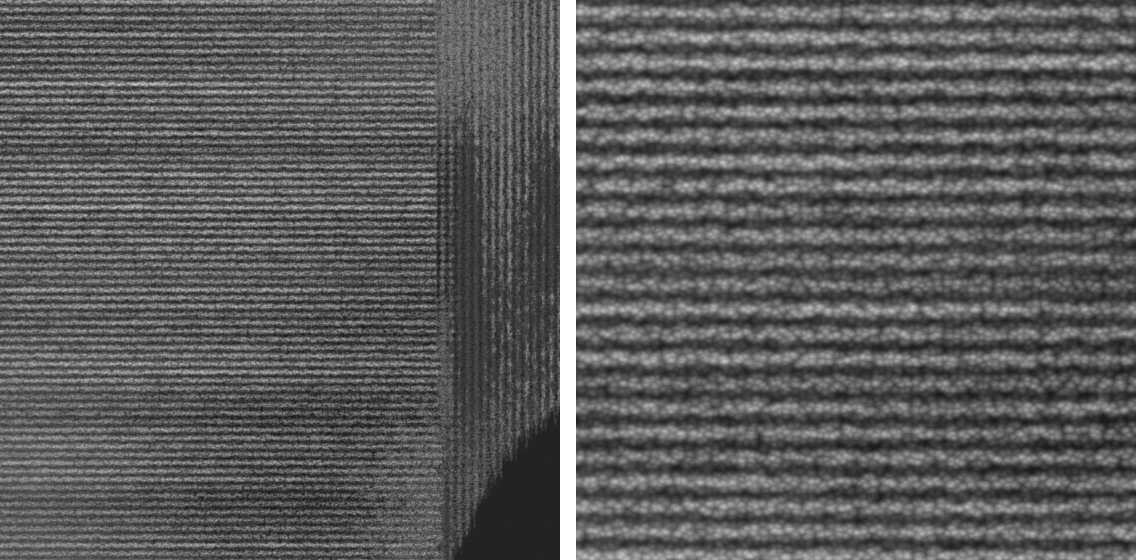
Left, the full canvas; right, a detail of the centre.
Write a WebGL 2 fragment shader that draws this texture.

```glsl
#version 300 es
precision highp float;
// Worn grey ribbed cloth: fine horizontal cords, a band of vertical cords at right, dark stains and a torn corner.
uniform vec2 u_resolution;
out vec4 fragColor;

const float TAU = 6.2831853;
const float ROWS = 68.0;
const float COLUMNS = 67.0;
const float ROW_PHASE = 0.82;
const float SEAM_X = 0.778;
const float VOID_TONE = 0.135;
const float STAIN_TONE = 0.18;
const float FELT_TONE = 0.33;

float hash(float n) { return fract(sin(n * 91.345) * 4375.85); }

vec2 hash2(vec2 p) {
  vec2 k = vec2(dot(p, vec2(127.1, 311.7)), dot(p, vec2(269.5, 183.3)));
  return fract(sin(k) * 4375.85);
}

// Distance to the nearest scattered point, centred near zero.
float cells(vec2 p) {
  vec2 id = floor(p), f = fract(p);
  float nearest = 2.0;
  for (int j = -1; j <= 1; j++)
    for (int i = -1; i <= 1; i++) {
      vec2 o = vec2(i, j);
      vec2 d = o + hash2(id + o) - f;
      nearest = min(nearest, dot(d, d));
    }
  return 0.48 - sqrt(nearest);
}

// Layered cellular noise, about -0.5 to 0.5.
float blotch(vec2 p) {
  float sum = 0.0, amp = 0.6;
  for (int i = 0; i < 3; i++) {
    sum += amp * cells(p);
    p = p * 2.3 + 7.1;
    amp *= 0.7;
  }
  return sum;
}

// Slow irregular wave from layered sines, about -1 to 1.
float sway(float t, float seed) {
  return 0.5 * sin(t + seed) + 0.3 * sin(t * 2.3 + seed * 1.7) + 0.2 * sin(t * 4.1 + seed * 2.9);
}

// Soft elliptical spot.
float spot(vec2 p, vec2 centre, vec2 radius) {
  vec2 q = (p - centre) / radius;
  return exp(-dot(q, q));
}

// Rounded cord profile: 1 on the crest, 0 in the groove.
float cord(float t) { return 0.5 + 0.5 * cos(TAU * t); }

// Cord brightness, with each cord and each stretch of it worn differently.
float cordGain(float index, float along) {
  return 0.72 + 0.5 * hash(index + 3.0) + 0.13 * sway(along * 13.0, index * 2.4);
}

float horizontalCloth(vec2 p, float grain, float kink) {
  float t = p.y * ROWS - ROW_PHASE + 0.03 * sway(p.x * 9.0, p.y * 5.0) + kink;
  float faded = spot(p, vec2(0.0, 0.12), vec2(0.27, 0.32));
  float shadow = spot(p, vec2(0.55, 0.15), vec2(0.3, 0.17))
               + 0.7 * spot(p, vec2(0.73, 0.45), vec2(0.2, 0.22));
  float groove = 0.2 + 0.09 * faded - 0.05 * shadow + 0.03 * sway(p.y * 38.0, 1.0);
  float height = 0.3 - 0.1 * faded - 0.06 * shadow + 0.04 * sway(p.y * 27.0, 4.0);
  float tone = groove + height * cord(t) * cordGain(floor(t + 0.5), p.x);
  // Matted fibres in the lower right and a softly rubbed upper right
  float matted = spot(p, vec2(0.78, 0.06), vec2(0.13, 0.2));
  float felt = smoothstep(0.3, 0.9, matted + 1.3 * blotch(p * vec2(38.0, 32.0)));
  float rubbed = 0.35 * spot(p, vec2(0.68, 0.93), vec2(0.2, 0.12));
  tone = mix(tone, FELT_TONE + 0.06 * cord(t), 0.8 * felt);
  return mix(tone, 0.39, rubbed) + grain * (0.6 + 0.8 * cord(t)) * (1.0 - 0.35 * faded);
}

float verticalCloth(vec2 p, float grain, float kink) {
  float t = p.x * COLUMNS + 0.05 * sway(p.y * 14.0, p.x * 8.0) + kink;
  float crest = cord(t);
  float flattened = smoothstep(0.68, 0.88, p.y) * (1.0 - 0.7 * smoothstep(0.87, 0.95, p.x));
  float tone = 0.2 + 0.25 * crest * cordGain(floor(t + 0.5), p.y);
  tone = mix(tone, 0.38 + 0.05 * crest, 0.85 * flattened);
  // Crossing threads beside the seam
  float crossing = 1.0 - smoothstep(0.81, 0.84, p.x);
  tone *= 1.0 - 0.4 * crossing * (1.0 - flattened) * (1.0 - cord(p.y * ROWS - ROW_PHASE));
  // Stains broken into flecks
  float stain = spot(p, vec2(0.835, 0.62), vec2(0.024, 0.17))
              + 0.8 * spot(p, vec2(0.84, 0.36), vec2(0.03, 0.16))
              + 0.8 * spot(p, vec2(0.985, 0.63), vec2(0.05, 0.15))
              + 0.55 * spot(p, vec2(0.93, 0.4), vec2(0.1, 0.2))
              + 0.9 * spot(p, vec2(0.79, 0.06), vec2(0.02, 0.07));
  stain = smoothstep(0.2, 0.85, stain + 1.35 * blotch(p * vec2(60.0, 32.0)));
  tone = mix(tone, STAIN_TONE + 0.04 * crest, 0.85 * stain);
  // Lint along the seam and dulled cords above the tear
  float lint = spot(p, vec2(0.79, 0.3), vec2(0.018, 0.2)) + blotch(p * vec2(60.0, 45.0));
  tone = mix(tone, FELT_TONE + 0.03, 0.7 * smoothstep(0.4, 0.8, lint) * crossing);
  tone = mix(tone, 0.24 + 0.06 * crest, 0.65 * (1.0 - smoothstep(0.16, 0.36, p.y)));
  return tone + grain * 0.85 * (1.0 - 0.6 * stain);
}

// Coverage of the torn corner, softly frayed thread by thread.
float tornCorner(vec2 p) {
  float d = 1.0 - p.x;
  float edge = 0.265 - 0.3 * d - 5.7 * d * d;
  float fray = 0.035 * cells(vec2(p.x * 130.0, p.y * 14.0)) + 0.03 * cells(p * vec2(150.0, 60.0));
  return 1.0 - smoothstep(-0.02, 0.025, p.y - edge + fray);
}

void main() {
  vec2 p = gl_FragCoord.xy / u_resolution;
  float coarse = cells(p * vec2(120.0, 160.0));
  float grain = 0.15 * coarse + 0.22 * cells(p * vec2(210.0, 250.0) + 5.0);
  grain += 0.09 * blotch(p * vec2(18.0, 40.0));
  float kink = 0.22 * cells(p * vec2(75.0, 90.0) + 3.0);

  // The seam wanders more where the lower edge is frayed
  float fray = 1.0 - smoothstep(0.2, 0.5, p.y);
  float seam = SEAM_X + 0.008 * fray + 0.03 * fray * cells(p * vec2(30.0, 45.0));
  float side = smoothstep(-0.004, 0.004, p.x - seam);
  float tone = mix(horizontalCloth(p, grain, kink), verticalCloth(p, grain, kink), side);
  tone = mix(tone, VOID_TONE + 0.06 * grain, tornCorner(p));
  fragColor = vec4(vec3(clamp(tone, 0.11, 0.8)), 1.0);
}
```
